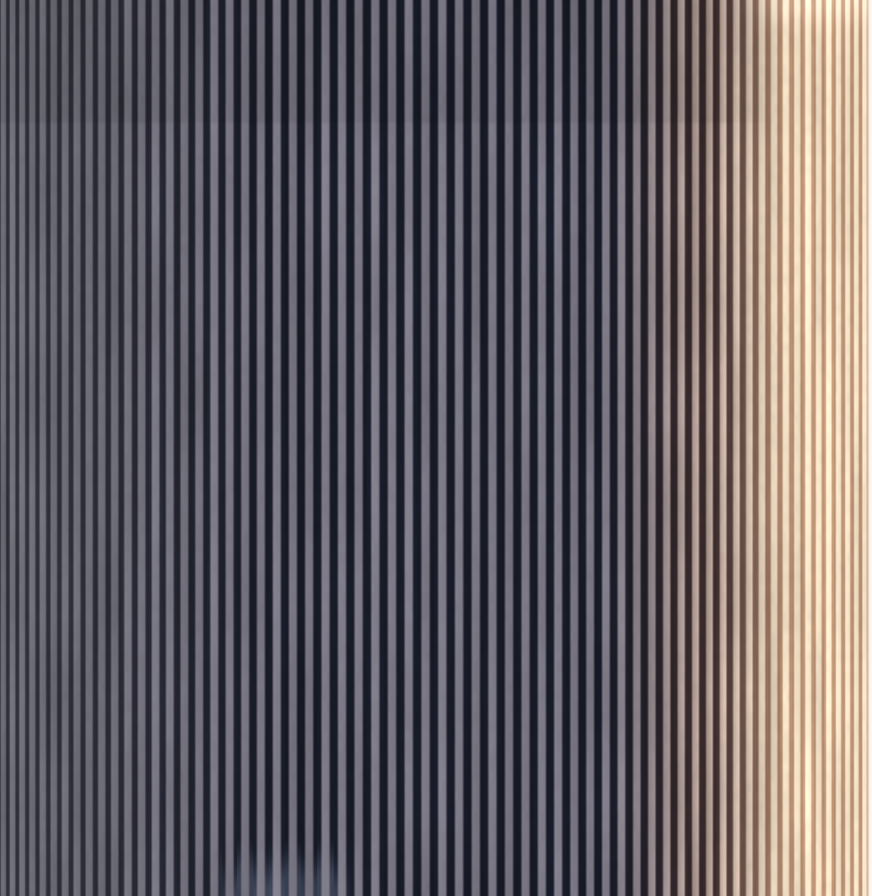
This texture is drawn by a Shadertoy shader. Its source:

```glsl
// Vertical ribs around a curved facade, cool in shade and cream where the sun strikes.

float hash(vec2 p) {
    vec3 q = fract(p.xyx * vec3(0.1031, 0.1030, 0.0973));
    q += dot(q, q.yzx + 33.33);
    return fract((q.x + q.y) * q.z);
}

float noise(vec2 p) {
    vec2 i = floor(p), f = fract(p);
    f = f * f * (3.0 - 2.0 * f);
    return mix(mix(hash(i), hash(i + vec2(1, 0)), f.x),
               mix(hash(i + vec2(0, 1)), hash(i + vec2(1, 1)), f.x), f.y);
}

void mainImage(out vec4 fragColor, in vec2 fragCoord) {
    vec2 uv = fragCoord / iResolution.xy;

    // Unroll the cylinder: equal angles give ribs that crowd toward the sides
    const float radius = 0.572, ribAngle = 0.03364;
    float s = (uv.x - 0.488) / radius;
    float rib = asin(s) / ribAngle;
    float pixel = 1.0 / (iResolution.x * radius * ribAngle * sqrt(1.0 - s * s));
    float id = floor(rib + 0.5);
    float across = rib - id;

    // Light zones along the curve
    float shadeSide = 1.0 - smoothstep(0.02, 0.36, uv.x);
    float dusk = smoothstep(0.68, 0.83, uv.x);
    float sun = smoothstep(0.81, 0.92, uv.x);

    vec3 face = mix(vec3(0.48, 0.47, 0.52), vec3(0.42, 0.42, 0.46), shadeSide);
    face = mix(face, vec3(0.74, 0.65, 0.61), dusk);
    face = mix(face, vec3(0.99, 0.91, 0.80), sun);
    vec3 gap = mix(vec3(0.09, 0.10, 0.15), vec3(0.18, 0.18, 0.22), shadeSide);
    gap = mix(gap, vec3(0.23, 0.17, 0.17), dusk);
    gap = mix(gap, vec3(0.74, 0.58, 0.46), sun);

    // Soft rib profile, slightly wider where it is seen from the side
    float halfWidth = 0.25 + 0.05 * shadeSide + 0.03 * sun;
    float blur = 0.06 + 0.6 * pixel;
    float mask = 1.0 - smoothstep(halfWidth - blur, halfWidth + blur, abs(across));

    // Faint scuffs reflected in the gaps near the base
    float scuff = smoothstep(0.24, 0.27, uv.x) * (1.0 - smoothstep(0.38, 0.41, uv.x));
    scuff *= 1.0 - smoothstep(0.02, 0.075, uv.y + 0.03 * hash(vec2(id, 7.0)));
    gap += scuff * vec3(0.13, 0.15, 0.17);

    // Rounded shading: light falls from the right
    face *= 1.0 + across * mix(-0.10, 0.45, dusk * (1.0 - sun));
    vec3 color = mix(gap, face, mask);

    // Rib to rib tone, long weathering streaks and a panel joint near the top
    color *= 0.95 + 0.10 * hash(vec2(id, 3.0));
    color *= 0.95 + 0.10 * noise(vec2(id * 0.7, uv.y * 9.0));
    color *= 0.98 + 0.04 * noise(uv * vec2(220.0, 90.0));
    color *= 1.0 - 0.07 * smoothstep(0.860, 0.866, uv.y) * (1.0 - sun);
    color += 0.08 * sun * smoothstep(0.96, 1.0, uv.y);

    // Bright rim at the sunlit end
    color = mix(color, vec3(1.0, 0.97, 0.93), smoothstep(0.993, 0.998, uv.x));
    fragColor = vec4(clamp(color, 0.0, 1.0), 1.0);
}
```
